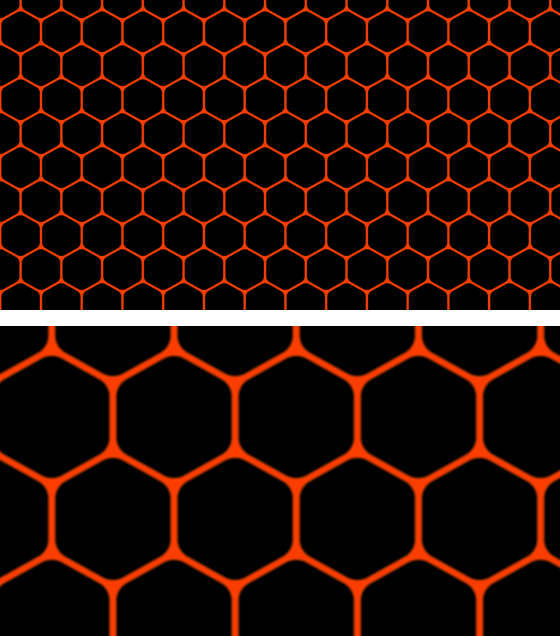
Top: the whole. Bottom: its middle third, enlarged.
Write a Shadertoy shader that draws this pattern.

```glsl
// Honeycomb mesh: thin glowing orange lines around black, round-cornered hexagons.
// Each point is folded into its nearest cell of a staggered lattice, then the
// signed distance to a rounded hexagon gives the soft-edged line.

// Lattice, as fractions of the canvas width
const float CELL_PITCH = 0.07275;             // distance between cells in a row
const float ROW_PITCH  = 0.06068;             // distance between rows
const vec2  CELL_ORIGIN = vec2(0.4733, 0.2542); // centre of one cell

// Line shape, in units of half a cell width
const float LINE_HALF_WIDTH = 0.056;
const float CORNER_RADIUS   = 0.34;
const float EDGE_SOFTNESS   = 0.080;

const vec3 BACKGROUND = vec3(0.0);
const vec3 LINE_CORE  = vec3(0.985, 0.240, 0.0);
const vec3 LINE_EDGE  = vec3(0.985, 0.325, 0.0);

const float SQRT3 = 1.7320508;

// Offset from the nearest cell centre; cells have an inner radius of 1
vec2 nearestCell(vec2 p) {
    vec2 period = vec2(2.0, 2.0 * SQRT3);
    vec2 a = p - period * round(p / period);
    vec2 q = p - 0.5 * period;
    vec2 b = q - period * round(q / period);
    return dot(a, a) < dot(b, b) ? a : b;
}

// Signed distance to a hexagon with upright sides
float hexagonDistance(vec2 p, float innerRadius) {
    const vec2 foldNormal = vec2(-0.5 * SQRT3, 0.5);
    p = abs(p.yx);
    p -= 2.0 * min(dot(foldNormal, p), 0.0) * foldNormal;
    float halfSide = innerRadius / SQRT3;
    p -= vec2(clamp(p.x, -halfSide, halfSide), innerRadius);
    return length(p) * sign(p.y);
}

void mainImage(out vec4 fragColor, in vec2 fragCoord) {
    // Scale both axes so the lattice becomes regular
    vec2 scale = vec2(2.0 / CELL_PITCH, SQRT3 / ROW_PITCH);
    vec2 p = (fragCoord / iResolution.x - CELL_ORIGIN) * scale;

    // Rounded cell; positive distances lie on the line
    float innerRadius = 1.0 - LINE_HALF_WIDTH - CORNER_RADIUS;
    float d = hexagonDistance(nearestCell(p), innerRadius) - CORNER_RADIUS;

    // Soft edge, never narrower than one pixel
    float pixel = scale.x / iResolution.x;
    float ramp = 0.5 * max(EDGE_SOFTNESS, pixel);
    float line = smoothstep(-ramp, ramp, d);

    // The fading rim is slightly warmer than the core
    vec3 lineColor = mix(LINE_EDGE, LINE_CORE, line);
    fragColor = vec4(mix(BACKGROUND, lineColor, line), 1.0);
}
```
